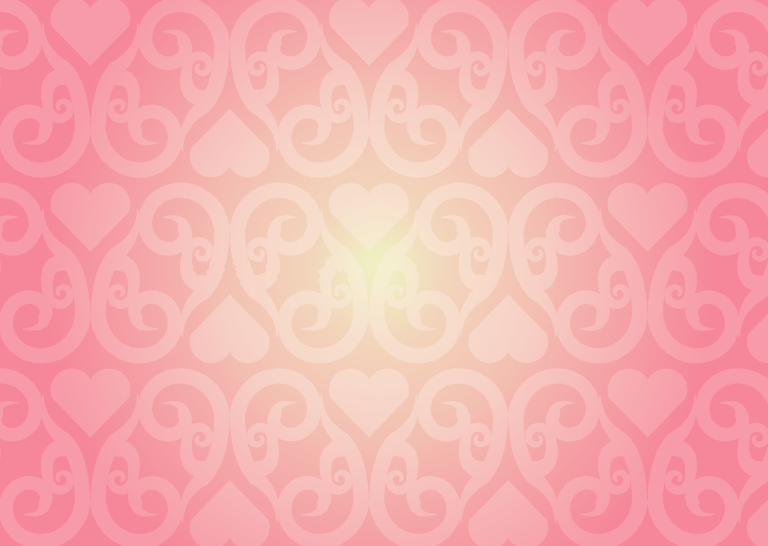
A Shadertoy shader for this pattern:

```glsl
const float ROWS = 2.94;
const float COLUMN_PITCH = 1.5;
const float HALF_PI = 1.5707963;

vec2 hashGradient(vec2 cell) {
    float angle = 6.2831853 * fract(sin(dot(cell, vec2(127.1, 311.7))) * 43758.5);
    return vec2(cos(angle), sin(angle));
}

float gradientNoise(vec2 p) {
    vec2 i = floor(p), f = p - i;
    vec2 u = f * f * f * (f * (f * 6.0 - 15.0) + 10.0);
    vec2 e = vec2(0.0, 1.0);
    float low = mix(dot(hashGradient(i), f), dot(hashGradient(i + e.yx), f - e.yx), u.x);
    float high = mix(dot(hashGradient(i + e.xy), f - e.xy), dot(hashGradient(i + e.yy), f - e.yy), u.x);
    return mix(low, high, u.y);
}

// Segment whose half width runs from width.x to width.y
float taperedSegment(vec2 p, vec2 a, vec2 b, vec2 width) {
    vec2 ab = b - a;
    float t = clamp(dot(p - a, ab) / dot(ab, ab), 0.0, 1.0);
    return length(p - a - ab * t) - mix(width.x, width.y, t);
}

float taperedCurve(vec2 p, vec2 a, vec2 control, vec2 b, vec2 width) {
    const int STEPS = 12;
    float d = 1e3, previousWidth = width.x;
    vec2 previous = a;
    for (int i = 1; i <= STEPS; i++) {
        float t = float(i) / float(STEPS);
        vec2 point = mix(mix(a, control, t), mix(control, b, t), t);
        float w = mix(width.x, width.y, t);
        d = min(d, taperedSegment(p, previous, point, vec2(previousWidth, w)));
        previous = point;
        previousWidth = w;
    }
    return d;
}

float taperedSpiral(vec2 p, vec2 center, float start, float sweep, vec2 radius, vec2 width) {
    const int STEPS = 32;
    float d = 1e3, previousWidth = width.x;
    vec2 previous = center + radius.x * vec2(cos(start), sin(start));
    for (int i = 1; i <= STEPS; i++) {
        float t = float(i) / float(STEPS);
        float angle = start + sweep * t;
        vec2 point = center + mix(radius.x, radius.y, t) * vec2(cos(angle), sin(angle));
        float w = mix(width.x, width.y, t);
        d = min(d, taperedSegment(p, previous, point, vec2(previousWidth, w)));
        previous = point;
        previousWidth = w;
    }
    return d;
}

// Heart above a mirrored pair of scrolls
float scrollMotif(vec2 p) {
    p.x = abs(p.x);
    float heart = taperedSegment(p, vec2(0.0, 0.12), vec2(0.1, 0.37), vec2(0.004, 0.115));

    // Pointed leaf and stem
    vec2 joint = vec2(0.14, 0.1);
    float stem = taperedCurve(p, vec2(0.255, 0.34), vec2(0.27, 0.2), joint, vec2(0.004, 0.042));
    stem = min(stem, taperedCurve(p, joint, vec2(0.045, 0.0), vec2(0.041, -0.238), vec2(0.042, 0.041)));

    // Large curl with a fine tail
    float curl = taperedSpiral(p, vec2(0.298, -0.238), 2.0 * HALF_PI, 4.0 * HALF_PI,
                               vec2(0.257, 0.053), vec2(0.043, 0.034));
    curl = min(curl, taperedCurve(p, vec2(0.245, -0.238), vec2(0.25, -0.31), vec2(0.36, -0.3), vec2(0.034, 0.003)));

    // Small curl hanging from a rounded shoulder
    float branch = taperedCurve(p, vec2(0.13, 0.06), vec2(0.26, 0.06), vec2(0.228, -0.11), vec2(0.048, 0.028));
    branch = min(branch, taperedSpiral(p, vec2(0.156, -0.11), 0.0, -4.3 * HALF_PI,
                                       vec2(0.072, 0.016), vec2(0.028, 0.009)));
    return min(min(heart, stem), min(curl, branch));
}

vec2 repeatCell(vec2 p) {
    vec2 pitch = vec2(COLUMN_PITCH, 1.0);
    return p - pitch * floor(p / pitch + 0.5);
}

// Upright columns alternate with inverted ones
float scrollPattern(vec2 p) {
    float upright = scrollMotif(repeatCell(p));
    float inverted = scrollMotif(repeatCell(vec2(p.x + 0.5 * COLUMN_PITCH, -p.y)));
    return min(upright, inverted);
}

vec3 glowColor(float radius) {
    vec3 color = mix(vec3(0.94, 0.94, 0.76), vec3(0.95, 0.85, 0.74), smoothstep(0.0, 0.13, radius));
    color = mix(color, vec3(0.955, 0.73, 0.69), clamp((radius - 0.1) / 0.23, 0.0, 1.0));
    return mix(color, vec3(0.963, 0.525, 0.6), clamp((radius - 0.31) / 0.31, 0.0, 1.0));
}

void mainImage(out vec4 fragColor, in vec2 fragCoord) {
    vec2 canvas = (fragCoord - 0.5 * iResolution.xy) / iResolution.y;
    float radius = length((canvas - vec2(-0.01, 0.01)) * vec2(1.0, 0.93));
    vec2 p = canvas * ROWS + vec2(0.081, 0.0);

    // Ragged edges along part of the middle row
    vec2 wearOffset = (p - vec2(-0.32, 0.02)) / vec2(0.55, 0.06);
    float wear = 0.002 + 0.025 * exp(-dot(wearOffset, wearOffset));
    float d = scrollPattern(p) + wear * gradientNoise(p * 40.0);

    float pixel = ROWS / iResolution.y;
    float coverage = 1.0 - smoothstep(-0.7 * pixel, 0.7 * pixel, d);
    float opacity = mix(0.36, 0.19, smoothstep(0.15, 0.6, radius));
    vec3 color = mix(glowColor(radius), vec3(1.0, 0.94, 0.92), coverage * opacity);
    fragColor = vec4(color, 1.0);
}
```
